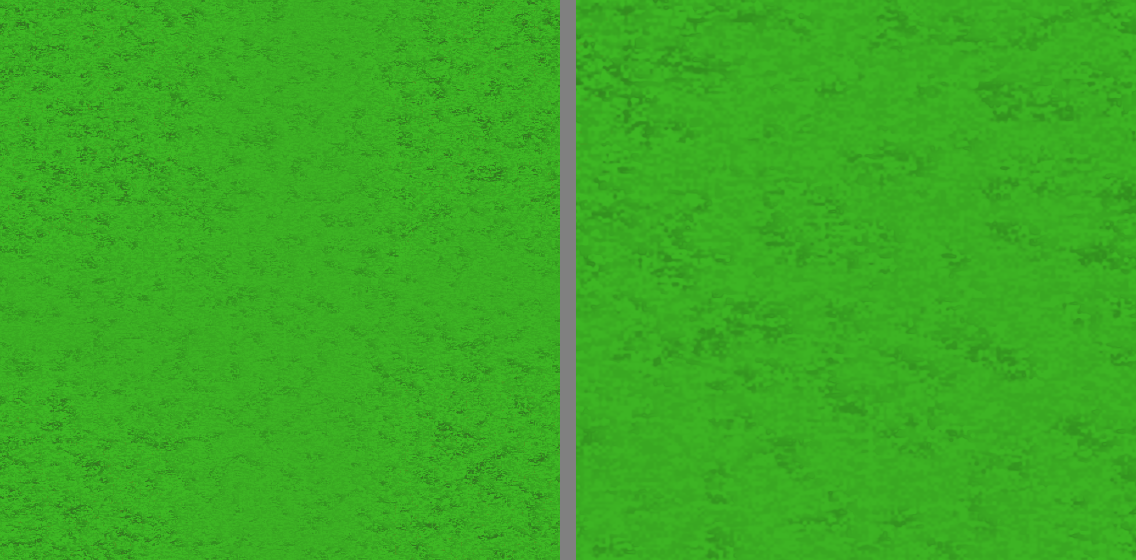
Left, the full canvas; right, a detail of the centre.
A three.js fragment shader for this texture:

```glsl
// Mown green turf: small frayed tufts and crisp blades, calmer along a soft central cross.
varying vec2 vUv;

float hash(vec2 p) {
  vec3 q = fract(p.xyx * 0.1031);
  q += dot(q, q.yzx + 33.33);
  return fract((q.x + q.y) * q.z);
}

float noise(vec2 p) {
  vec2 cell = floor(p);
  vec2 f = fract(p);
  f = f * f * (3.0 - 2.0 * f);
  return mix(mix(hash(cell), hash(cell + vec2(1.0, 0.0)), f.x),
             mix(hash(cell + vec2(0.0, 1.0)), hash(cell + 1.0), f.x), f.y);
}

float fbm(vec2 p) {
  return 0.55 * noise(p) + 0.45 * noise(p * 2.1 + 17.7);
}

// Low in the worn cross, high towards the corners.
float roughness(vec2 uv) {
  vec2 wobble = vec2(noise(uv * 5.0 + 3.1), noise(uv * 5.0 + 41.7)) - 0.5;
  vec2 d = abs(uv - vec2(0.53, 0.43) + 0.16 * wobble);
  return mix(0.48, 1.0, smoothstep(0.02, 0.26, min(d.x, d.y * 1.1)));
}

// Shade runs from sunlit (0) to deep shadow (1).
vec3 grassColor(float shade) {
  vec3 lit = vec3(0.243, 0.722, 0.142);
  vec3 shadow = vec3(0.198, 0.570, 0.122);
  vec3 deep = vec3(0.200, 0.470, 0.130);
  vec3 color = mix(lit, shadow, min(shade / 0.68, 1.0));
  return mix(color, deep, smoothstep(0.68, 1.1, shade));
}

void main() {
  vec2 uv = vUv;
  float rough = roughness(uv);

  // Fine grain: short horizontal blades and crisp grit
  float blade = noise(uv * vec2(165.0, 420.0) + 9.0);
  float grit = noise(uv * vec2(460.0, 512.0) + 71.0);
  float grain = smoothstep(0.22, 0.78, mix(blade, grit, 0.5));

  // Tufts: small slanted blots whose sides are frayed by the blades
  vec2 frayed = uv + vec2(0.026, 0.007) * (mix(blade, grit, 0.4) - 0.5);
  frayed.x += 0.35 * uv.y;
  float tuft = smoothstep(0.44, 0.82, fbm(frayed * vec2(50.0, 70.0)));

  // Faint broad mottling
  float cloud = fbm(uv * vec2(20.0, 28.0) + 23.0) - 0.5;

  float shade = mix(0.19, 0.155, rough) + 0.03 * cloud;
  shade += rough * 0.44 * (grain - 0.5);
  shade += rough * tuft * (0.8 * grain - 0.04);
  vec3 color = grassColor(max(shade, -0.02));

  // Sparse dry specks in the rough areas
  float speck = smoothstep(0.86, 0.96, noise(uv * vec2(330.0, 420.0) + 131.0));
  color = mix(color, vec3(0.34, 0.53, 0.12), 0.5 * speck * smoothstep(0.6, 1.0, rough));

  gl_FragColor = vec4(color, 1.0);
}
```
